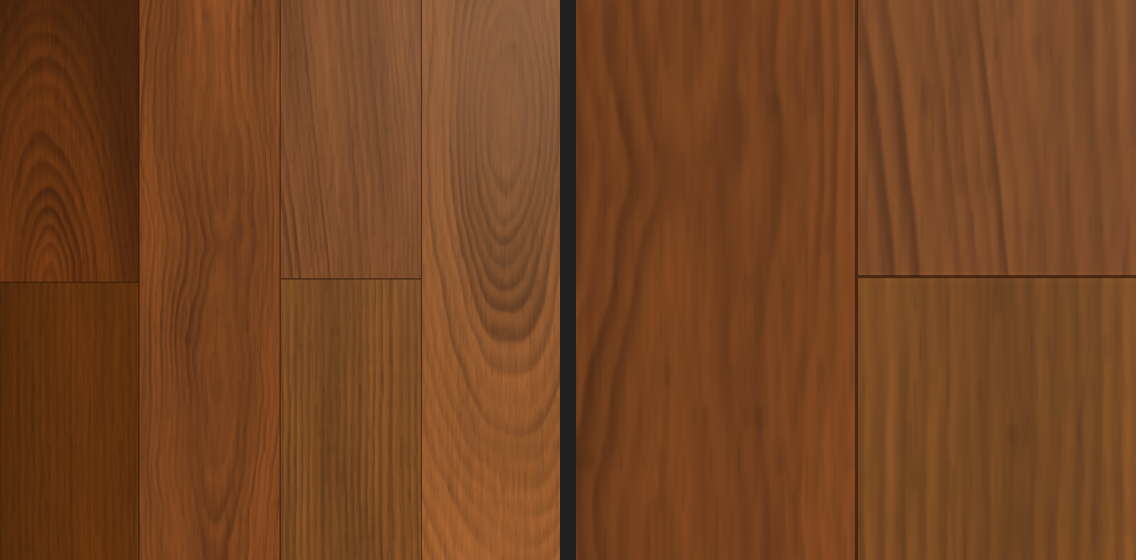
Left: the whole. Right: its middle third, enlarged.
Give the GLSL for this texture, as a Shadertoy shader.

```glsl
// Walnut floor: four columns of satin planks with arched, ringed and straight grain.
#define PITCH 0.2523        // plank width
#define SHIFT 0.0043        // part of the first plank cut off at the left
#define JOINT 0.496         // height of the end joints
#define SEAM 0.0008         // half width of the gaps
#define RINGS 20.0          // growth rings per plank width
#define RING_DEPTH 0.55
#define FIBRE_DEPTH 0.085
#define GLOSS 0.42

const vec3 GAP_COLOR = vec3(0.16, 0.07, 0.02);
const vec3 RING_TINT = vec3(0.58, 0.56, 0.60);
const vec3 GLOSS_COLOR = vec3(0.56, 0.44, 0.37);

// Ring centre across, ring centre height, lengthwise squeeze, waviness
const vec4 GRAIN[6] = vec4[6](
    vec4( 0.37, 0.46, 1.05, 0.15), vec4(-0.30, 0.20, 0.05, 0.09),
    vec4( 0.56, 0.66, 0.36, 0.32), vec4(-1.50, -0.2, 0.85, 0.07),
    vec4(-0.90, 0.20, 0.20, 0.08), vec4( 0.61, 0.79, 1.05, 0.14));

// Plank colour, and brightness change toward the outer rings
const vec4 TONE[6] = vec4[6](
    vec4(0.46, 0.230, 0.080, -0.36), vec4(0.34, 0.175, 0.050, 0.20),
    vec4(0.50, 0.275, 0.125,  0.12), vec4(0.475, 0.28, 0.145, 0.00),
    vec4(0.46, 0.280, 0.130,  0.00), vec4(0.48, 0.285, 0.140, 0.16));

float hash(vec2 p) {
    vec3 q = fract(vec3(p.xyx) * 0.1031);
    q += dot(q, q.yzx + 33.33);
    return fract((q.x + q.y) * q.z);
}

float noise(vec2 p) {
    vec2 i = floor(p), f = fract(p);
    f = f * f * (3.0 - 2.0 * f);
    return mix(mix(hash(i), hash(i + vec2(1, 0)), f.x),
               mix(hash(i + vec2(0, 1)), hash(i + vec2(1, 1)), f.x), f.y);
}

float fbm(vec2 p) {
    float sum = 0.0, gain = 0.5;
    for (int i = 0; i < 4; i++) {
        sum += gain * noise(p);
        p = p * 2.03 + 17.3;
        gain *= 0.42;
    }
    return sum;
}

// Distance from the heart of the board, bent by slow and quick waves
float ringRadius(vec2 p, vec4 grain, vec2 seed) {
    vec2 d = (p - grain.xy) * vec2(1.0, grain.z);
    float slow = fbm(p * vec2(2.0, 3.6) + seed) - 0.43;
    float quick = noise(p * vec2(8.0, 24.0) + seed) - 0.5;
    return sqrt(dot(d, d) + 0.002) + grain.w * slow + 0.008 * quick;
}

// Late wood darkens slowly, then ends softly; every ring has its own strength
float ringShade(float radius, vec2 p, vec2 seed) {
    float s = radius * RINGS + 2.5 * noise(vec2(radius * 5.0, seed.x));
    float t = fract(s);
    float line = smoothstep(0.1, 0.75, t) * (1.0 - smoothstep(0.75, 1.0, t));
    float strength = 0.2 + 0.8 * hash(vec2(floor(s) + 40.0, seed.y));
    return line * strength * mix(0.3, 1.3, noise(p * vec2(3.0, 5.0) + seed));
}

void mainImage(out vec4 fragColor, in vec2 fragCoord) {
    vec2 uv = fragCoord / iResolution.xy;
    float pixel = 1.0 / iResolution.y;

    // Plank layout: even columns are split by an end joint
    float across = (uv.x + SHIFT) / PITCH;
    int column = clamp(int(floor(across)), 0, 3);
    bool split = column % 2 == 0;
    float joint = JOINT + 0.003 * float(column);
    int plank = column + (column + 1) / 2 + (split && uv.y < joint ? 1 : 0);
    vec2 p = vec2(across - float(column), uv.y);
    vec2 seed = vec2(13.7, 29.3) * float(plank + 1);

    // Base tone with broad mottling; rings fade out away from the heart
    vec4 tone = TONE[plank];
    float radius = ringRadius(p, GRAIN[plank], seed);
    float outer = smoothstep(0.25, 0.8, radius);
    vec3 color = tone.rgb * (1.0 + tone.w * outer);
    color *= 0.84 + 0.40 * fbm(vec2(radius * 6.0, p.y * 2.0) + seed);
    float rings = ringShade(radius, p, seed) * (1.0 - 2.2 * abs(tone.w) * outer);
    color *= mix(vec3(1.0), RING_TINT, RING_DEPTH * rings);

    // Fine fibres and short dark pores along the board
    float fibre = noise(uv * vec2(230.0, 9.0) + seed) + noise(uv * vec2(420.0, 34.0)) - 1.0;
    float pore = smoothstep(0.72, 0.95, noise(uv * vec2(300.0, 38.0) + seed.yx));
    color *= 1.0 + FIBRE_DEPTH * fibre - 0.07 * pore;

    // Light falls off to the left, with a soft sheen at the upper right
    color *= mix(0.93, 1.07, smoothstep(0.0, 0.8, uv.x));
    vec2 toLight = (uv - vec2(0.97, 0.98)) * vec2(2.4, 2.0);
    color = mix(color, GLOSS_COLOR, GLOSS * exp(-dot(toLight, toLight)));

    // Gaps with a faint bright bevel beside them
    float gap = abs(across - round(across)) * PITCH;
    if (split) gap = min(gap, abs(uv.y - joint));
    color *= 1.0 + 0.06 * (1.0 - smoothstep(SEAM, SEAM * 5.0, gap));
    float gapMask = 1.0 - smoothstep(SEAM - 0.5 * pixel, SEAM + pixel, gap);
    color = mix(color, GAP_COLOR, 0.65 * gapMask);

    fragColor = vec4(color, 1.0);
}
```
